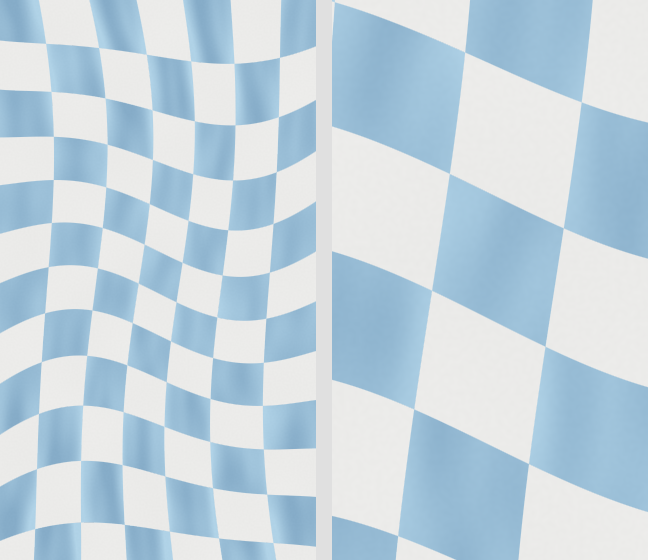
Left, the full canvas; right, a detail of the centre.
Write a WebGL 2 fragment shader that draws this pattern.

```glsl
#version 300 es
precision highp float;

uniform vec2 u_resolution;
out vec4 fragColor;

const float PI = 3.14159265;
const int COLUMNS = 7;
const int ROWS = 12;
const vec3 WHITE = vec3(0.922, 0.921, 0.914);
const vec3 DEEP_BLUE = vec3(0.525, 0.675, 0.785);
const vec3 PALE_BLUE = vec3(0.69, 0.825, 0.905);

float hash(vec2 p) {
  vec3 q = fract(vec3(p.xyx) * 0.1031);
  q += dot(q, q.yzx + 33.33);
  return fract((q.x + q.y) * q.z);
}

float cornerSlope(vec2 corner, vec2 offset) {
  float angle = 2.0 * PI * hash(corner);
  return dot(vec2(cos(angle), sin(angle)), offset);
}

float gradientNoise(vec2 p) {
  vec2 i = floor(p);
  vec2 f = p - i;
  vec2 s = f * f * f * (f * (f * 6.0 - 15.0) + 10.0);
  vec2 e = vec2(1.0, 0.0);
  float low = mix(cornerSlope(i, f), cornerSlope(i + e, f - e), s.x);
  float high = mix(cornerSlope(i + e.yx, f - e.yx), cornerSlope(i + 1.0, f - 1.0), s.x);
  return mix(low, high, s.y);
}

// Offset of a grid line: an S-wave plus a flare toward both ends
float bend(float along, float wave, float flare) {
  float d = along - 0.5;
  return wave * (sin(5.9 * d) + 0.33 * d) + flare * pow(abs(2.0 * d), 3.0);
}

float columnEdge(float index, float y) {
  float k = index - 3.6;
  float centre = 0.518 + k * (0.1282 + 0.00192 * k * k);
  float wave = 0.00366 * pow(abs(index - 3.5), 2.0) - 0.0451;
  return centre + bend(y, wave, 0.037 * sin(0.55 * (index - 4.3)));
}

float rowEdge(float index, float x) {
  float k = index - 6.0;
  float centre = 0.5234 + k * (0.0745 + 0.0004 * k * k);
  float wave = 0.0456 - 0.00124 * k * k;
  return centre + bend(x, wave, 0.0319 * sin(0.455 * (k - 0.1)));
}

float fraction(float value, float low, float high) {
  return clamp((value - low) / (high - low), 0.0, 1.0);
}

// Continuous column and row coordinates of a point
vec2 gridCoordinates(vec2 p) {
  vec2 grid = vec2(0.0);
  for (int i = 0; i < COLUMNS; i++) {
    float n = float(i);
    grid.x += fraction(p.x, columnEdge(n, p.y), columnEdge(n + 1.0, p.y));
  }
  for (int j = 0; j < ROWS; j++) {
    float n = float(j);
    grid.y += fraction(p.y, rowEdge(n, p.x), rowEdge(n + 1.0, p.x));
  }
  return grid;
}

float checker(vec2 grid, vec2 pixelSize) {
  vec2 wave = clamp(sin(PI * grid) * 2.0 / (PI * pixelSize), -1.0, 1.0);
  return 0.5 + 0.5 * wave.x * wave.y;
}

// Satin shading: dark middle, pale sides, soft upright streaks
vec3 satin(vec2 grid, float height) {
  vec2 cell = floor(grid);
  vec2 local = grid - cell;
  float seed = hash(cell + 7.0);
  float strength = mix(0.25, 0.85, smoothstep(0.1, 0.9, abs(2.0 * height - 1.0)));
  float side = 2.0 * abs(local.x - mix(0.38, 0.62, seed));
  float streak = gradientNoise(vec2(local.x * 2.6, local.y * 0.8) + seed * 61.0);
  float tone = 0.46 + strength * (side * side - 0.36) + (0.3 + 0.5 * strength) * streak;
  tone += 0.12 * (hash(cell + 19.0) - 0.5);
  return mix(DEEP_BLUE, PALE_BLUE, clamp(tone, 0.0, 1.0));
}

void main() {
  vec2 p = gl_FragCoord.xy / u_resolution;
  p.y = 1.0 - p.y;
  vec2 grid = gridCoordinates(p);
  vec2 pixelSize = max(fwidth(grid), vec2(1e-4));

  vec3 white = WHITE + 0.008 * gradientNoise(p * vec2(5.0, 9.0));
  vec3 color = mix(white, satin(grid, p.y), checker(grid, pixelSize));

  // Fine paper grain
  color += 0.008 * gradientNoise(p * vec2(150.0, 267.0));
  fragColor = vec4(color, 1.0);
}
```
